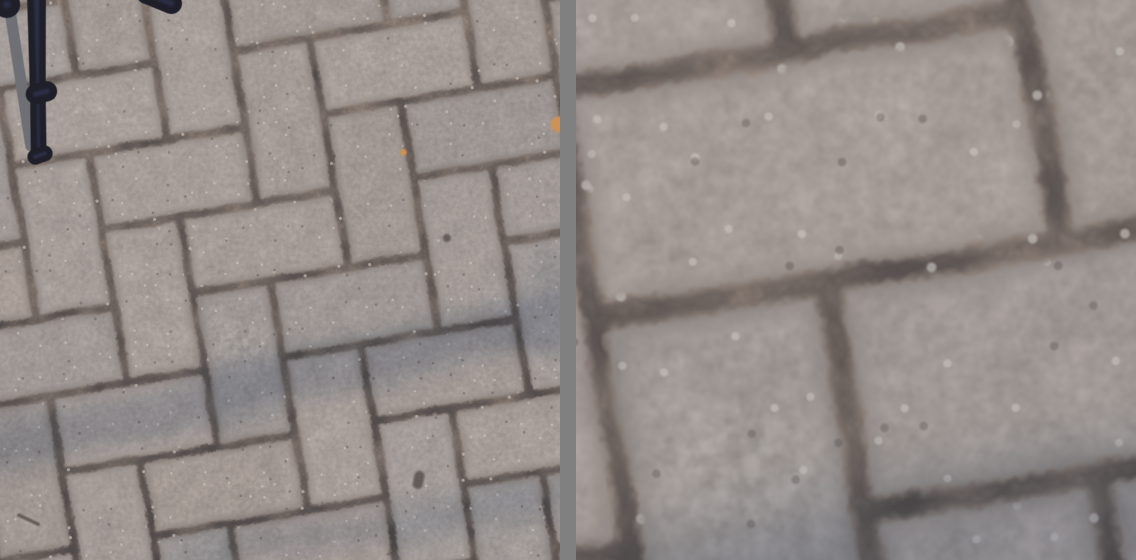
Left, the full canvas; right, a detail of the centre.
A Shadertoy shader for this texture:

```glsl
const vec3 STONE_WARM = vec3(0.655, 0.612, 0.588);
const vec3 STONE_COOL = vec3(0.625, 0.600, 0.590);
const vec3 SHADE_TINT = vec3(0.80, 0.84, 0.90);
const vec3 SAND = vec3(0.53, 0.475, 0.44);
const vec3 CREVICE = vec3(0.29, 0.27, 0.27);
const vec3 CHIP = vec3(0.79, 0.77, 0.75);
const vec3 PIT = vec3(0.39, 0.36, 0.35);
const vec3 LEAF = vec3(0.80, 0.57, 0.34);
const vec3 METAL_DARK = vec3(0.12, 0.12, 0.16);
const vec3 METAL_BLUE = vec3(0.22, 0.25, 0.38);
const vec3 METAL_GREY = vec3(0.43, 0.44, 0.46);

vec2 hash2(vec2 cell) {
    vec3 h = fract(cell.xyx * vec3(0.1031, 0.1030, 0.0973));
    h += dot(h, h.yzx + 33.33);
    return fract((h.xx + h.yz) * h.zy);
}

float cornerSlope(vec2 cell, vec2 corner, vec2 f) {
    return dot(hash2(cell + corner) * 2.0 - 1.0, f - corner);
}

float gradientNoise(vec2 p) {
    vec2 i = floor(p), f = fract(p);
    vec2 s = f * f * f * (f * (f * 6.0 - 15.0) + 10.0);
    float low = mix(cornerSlope(i, vec2(0, 0), f), cornerSlope(i, vec2(1, 0), f), s.x);
    float high = mix(cornerSlope(i, vec2(0, 1), f), cornerSlope(i, vec2(1, 1), f), s.x);
    return mix(low, high, s.y);
}

float fbm(vec2 p, int octaves) {
    float sum = 0.0, amp = 1.0;
    for (int i = 0; i < octaves; i++) {
        sum += amp * gradientNoise(p);
        p = mat2(1.6, 1.2, -1.2, 1.6) * p + 7.3;
        amp *= 0.55;
    }
    return sum;
}

// Herringbone of 2:1 blocks: signed distance in x, block id in yz
vec3 herringbone(vec2 q) {
    vec2 cell = floor(q);
    float phase = mod(cell.x - cell.y, 4.0);
    bool lying = phase < 1.5;
    vec2 start = cell;
    if (phase == 1.0) start.x -= 1.0;
    if (phase == 2.0) start.y -= 1.0;
    vec2 halfSize = lying ? vec2(1.0, 0.5) : vec2(0.5, 1.0);
    const float corner = 0.09;
    vec2 e = abs(q - start - halfSize) - halfSize + corner;
    float d = length(max(e, 0.0)) + min(max(e.x, e.y), 0.0) - corner;
    return vec3(d, start);
}

// Scattered grains, at most one per grid cell
float grains(vec2 p, float scale, float share, float radius) {
    vec2 g = p * scale, cell = floor(g);
    vec2 h = hash2(cell + scale);
    float present = step(hash2(cell + 91.0).x, share);
    float d = length(fract(g) - mix(vec2(0.3), vec2(0.7), h));
    return present * smoothstep(radius, radius * 0.35, d);
}

float band(float x, float halfWidth, float softness) {
    return smoothstep(halfWidth + softness, halfWidth - softness, abs(x));
}

float capsule(vec2 p, vec2 a, vec2 b, float radius) {
    vec2 ab = b - a;
    return length(p - a - ab * clamp(dot(p - a, ab) / dot(ab, ab), 0.0, 1.0)) - radius;
}

vec3 paint(vec3 base, vec3 tint, float d, float blur) {
    return mix(base, tint, smoothstep(blur, -blur, d));
}

// Rounded metal with a bluish sheen along its middle
vec3 paintMetal(vec3 base, float d, float radius, float blur) {
    float sheen = smoothstep(0.5, 1.0, -d / radius);
    return paint(base, mix(METAL_DARK, METAL_BLUE, 0.5 * sheen), d, blur);
}

void mainImage(out vec4 fragColor, in vec2 fragCoord) {
    vec2 p = fragCoord / iResolution.y;
    float blur = max(1.0 / iResolution.y, 0.0018);

    // Skewed paving axes, in block widths
    vec2 r = p - vec2(0.321, 0.613);
    vec2 q = vec2(dot(r, vec2(7.004, 1.152)), dot(r, vec2(1.178, -7.107)));
    q += 0.035 * vec2(gradientNoise(p * 17.0), gradientNoise(p * 17.0 + 40.0));
    vec3 block = herringbone(q);
    vec2 tone = hash2(block.yz + 20.0);

    // Weathered block faces
    float mottle = fbm(p * 24.0, 4), grit = fbm(p * 110.0, 2);
    vec3 color = mix(STONE_WARM, STONE_COOL, tone.x);
    color *= 0.975 + 0.05 * tone.y + 0.07 * mottle + 0.09 * grit;
    color = mix(color, CHIP, 0.35 * smoothstep(0.085, 0.01, length(r - vec2(0.108, -0.225)))
        * smoothstep(-0.3, 0.5, fbm(p * 55.0, 3)));
    color = mix(color, CHIP, 0.6 * grains(p, 48.0, 0.16, 0.17));
    color = mix(color, PIT, 0.45 * grains(p + 3.0, 38.0, 0.12, 0.14));

    // Sandy joints with broken dark crevices
    float edge = block.x + 0.035 * grit + 0.02 * mottle;
    color *= 1.0 - 0.08 * smoothstep(-0.16, -0.05, edge);
    color = mix(color, SAND * (1.0 + 0.22 * grit), 0.9 * smoothstep(-0.085, -0.03, edge));
    float depth = clamp(0.5 + 0.7 * fbm(p * 13.0, 3) + 0.25 * (0.5 - p.y), 0.0, 0.9);
    color = mix(color, CREVICE, depth * smoothstep(-0.07, -0.015, edge));
    color = mix(color, CHIP, 0.65 * grains(p + 8.0, 60.0, 0.1, 0.25) * smoothstep(-0.12, -0.04, edge));

    // Soft slanting shadows
    float waver = 0.025 * gradientNoise(p * 5.0);
    float shade = 0.85 * band(p.y - 0.205 - 0.23 * p.x + waver, 0.05, 0.04);
    shade += 0.65 * band(p.y + 0.04 - 0.15 * p.x + waver, 0.035, 0.04) * smoothstep(0.2, 0.45, p.x);
    shade += 0.5 * smoothstep(0.85, 1.0, p.x) * band(p.y - 0.46, 0.1, 0.05);
    color *= mix(vec3(1.0), SHADE_TINT, min(shade, 1.0));

    // Fallen leaves, pits and a twig
    color = paint(color, LEAF, length(p - vec2(0.997, 0.778)) - 0.014, 0.004);
    color = paint(color, LEAF, length(p - vec2(0.720, 0.728)) - 0.006, 0.003);
    color = paint(color, PIT, length(p - vec2(0.798, 0.575)) - 0.007, 0.004);
    color = paint(color, PIT, capsule(p, vec2(0.746, 0.136), vec2(0.749, 0.150), 0.009), 0.004);
    color = paint(color, PIT, capsule(p, vec2(0.034, 0.080), vec2(0.068, 0.064), 0.003), 0.003);

    // Slim metal leg with collars and a side strut
    color = paint(color, METAL_GREY, capsule(p, vec2(0.015, 1.0), vec2(0.055, 0.74), 0.010), blur);
    color = paintMetal(color, capsule(p, vec2(0.065, 1.02), vec2(0.069, 0.73), 0.014 + 0.016 * max(p.y - 0.83, 0.0)), 0.016, blur);
    color = paintMetal(color, capsule(p, vec2(0.064, 0.832), vec2(0.084, 0.837), 0.018), 0.018, blur);
    color = paintMetal(color, capsule(p, vec2(0.063, 0.720), vec2(0.080, 0.726), 0.014), 0.014, blur);
    color = paintMetal(color, length(p - vec2(0.012, 0.992)) - 0.024, 0.024, blur);
    color = paintMetal(color, capsule(p, vec2(0.262, 1.012), vec2(0.306, 0.994), 0.019), 0.019, blur);

    fragColor = vec4(clamp(color, 0.0, 1.0), 1.0);
}
```
